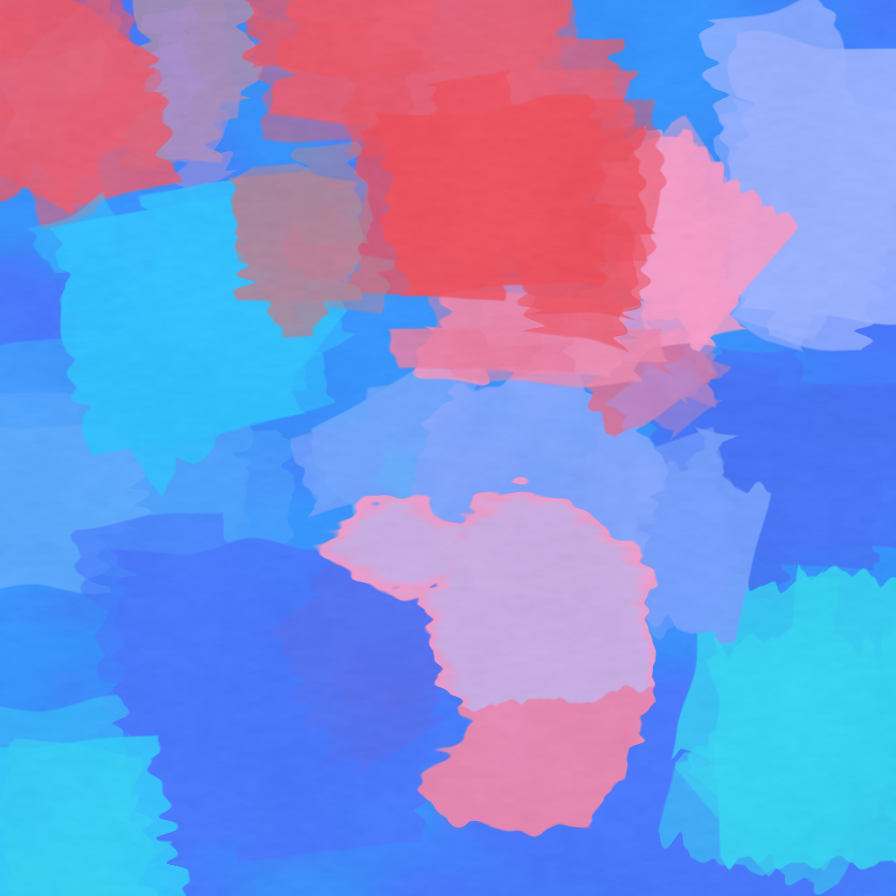
Reproduce this background procedurally as a Shadertoy shader.

```glsl
// Abstract painting of layered gouache patches in blue, cyan, red and pink.
// Each patch is a loop of hashed, ragged brush strokes laid over the last;
// noise-edged ellipses form the pale rounded shape below the centre.

const vec3 BLUE       = vec3(0.29, 0.47, 0.98);
const vec3 AZURE      = vec3(0.22, 0.58, 0.98);
const vec3 SKY        = vec3(0.40, 0.68, 0.98);
const vec3 CYAN       = vec3(0.20, 0.75, 0.99);
const vec3 AQUA       = vec3(0.22, 0.82, 0.94);
const vec3 PERIWINKLE = vec3(0.60, 0.69, 0.99);
const vec3 CORNFLOWER = vec3(0.46, 0.62, 0.98);
const vec3 RED        = vec3(0.92, 0.32, 0.37);
const vec3 ROSE       = vec3(0.87, 0.43, 0.55);
const vec3 PINK       = vec3(0.95, 0.61, 0.78);
const vec3 LAVENDER   = vec3(0.80, 0.68, 0.88);
const vec3 VIOLET     = vec3(0.68, 0.56, 0.86);
const vec3 INDIGO     = vec3(0.38, 0.43, 0.90);
const vec3 TAUPE      = vec3(0.62, 0.55, 0.63);

float hash(vec2 p) {
    vec3 q = fract(p.xyx * vec3(0.1031, 0.1030, 0.0973));
    q += dot(q, q.yzx + 33.33);
    return fract((q.x + q.y) * q.z);
}

float noise(vec2 p) {
    vec2 i = floor(p), f = fract(p);
    f = f * f * (3.0 - 2.0 * f);
    return mix(mix(hash(i), hash(i + vec2(1, 0)), f.x),
               mix(hash(i + vec2(0, 1)), hash(i + vec2(1, 1)), f.x), f.y);
}

float fbm(vec2 p) {
    return 0.55 * noise(p) + 0.3 * noise(p * 2.1 + 7.0) + 0.15 * noise(p * 4.3 + 19.0);
}

vec2 rotate(vec2 p, float a) {
    return vec2(cos(a) * p.x + sin(a) * p.y, cos(a) * p.y - sin(a) * p.x);
}

float cover(float d) {
    float soft = max(0.0018, 0.8 / iResolution.y);
    return 1.0 - smoothstep(-soft, soft, d);
}

// Signed distance to a wobbly rectangle whose two ends fray into bristles.
float brush(vec2 p, vec2 halfSize, float angle, float seed) {
    vec2 q = rotate(p, angle);
    q += 0.022 * (vec2(noise(q * 13.0 + seed), noise(q * 13.0 + seed + 40.0)) - 0.5);
    float bristle = noise(vec2(q.x * 7.0, q.y * 85.0) + seed);
    vec2 d = abs(q) - halfSize;
    d.x += 0.03 * bristle * bristle;
    return max(d.x, d.y);
}

// Overlapping strokes; turn 0 keeps them level, turn 1 fans them out.
vec3 patchwork(vec3 under, vec2 p, vec2 centre, vec2 size, float turn,
               vec3 first, vec3 second, float seed) {
    vec2 local = p - centre;
    if (length(local) > 1.7 * length(size) + 0.04) return under;
    vec3 col = under;
    for (int i = 0; i < 9; i++) {
        vec2 key = vec2(float(i) * 3.7 + 1.0, seed * 11.3);
        vec2 spread = vec2(hash(key), hash(key + 5.1)) - 0.5;
        vec2 offset = i == 0 ? vec2(0) : 1.2 * size * spread;
        vec2 halfSize = size * (i == 0 ? vec2(0.7) :
            0.25 + 0.35 * vec2(hash(key + 9.2), hash(key + 14.6)));
        float angle = mix(0.24, 6.28, turn) * (hash(key + 21.4) - 0.5);
        float d = brush(local - offset, halfSize, angle, seed * 17.0 + float(i) * 5.0);
        float tint = 0.7 * hash(key + 27.8) + 0.3 * fbm(p * 7.0 + seed);
        float opacity = i == 0 ? 0.92 : mix(0.5, 0.95, hash(key + 31.5));
        col = mix(col, mix(first, second, tint), opacity * cover(d));
    }
    return col;
}

// Signed distance, roughly, to a tilted ellipse with a torn edge.
float blob(vec2 p, vec2 centre, vec2 radius, float angle) {
    vec2 q = rotate(p - centre, angle) / radius;
    float torn = 0.035 * (fbm(p * 16.0) - 0.5) + 0.016 * (noise(p * vec2(45, 110)) - 0.5);
    return (length(q) - 1.0) * min(radius.x, radius.y) + torn;
}

void mainImage(out vec4 fragColor, in vec2 fragCoord) {
    vec2 p = fragCoord / iResolution.xy;

    // Blue ground
    vec3 col = mix(BLUE, AZURE, smoothstep(0.35, 0.65, fbm(p * vec2(3, 5))));
    col = patchwork(col, p, vec2(0.10, 0.48), vec2(0.25, 0.13), 0.0, AZURE, SKY, 1.0);
    col = patchwork(col, p, vec2(0.28, 0.25), vec2(0.23, 0.20), 0.0, BLUE, BLUE, 2.0);
    col = patchwork(col, p, vec2(0.40, 0.25), vec2(0.10, 0.13), 1.0, INDIGO, BLUE, 3.0);
    col = patchwork(col, p, vec2(0.90, 0.48), vec2(0.18, 0.13), 0.0, BLUE, BLUE * 0.95, 4.0);

    // Pale and cyan corners
    col = patchwork(col, p, vec2(0.92, 0.80), vec2(0.16, 0.22), 0.1, PERIWINKLE, PERIWINKLE, 5.0);
    col = patchwork(col, p, vec2(0.05, 0.07), vec2(0.20, 0.14), 0.0, AQUA, CYAN, 6.0);
    col = patchwork(col, p, vec2(0.94, 0.16), vec2(0.19, 0.20), 0.6, AQUA, AQUA, 7.0);

    // Middle band
    col = patchwork(col, p, vec2(0.44, 0.50), vec2(0.13, 0.09), 0.4, SKY, CORNFLOWER, 8.0);
    col = patchwork(col, p, vec2(0.74, 0.39), vec2(0.13, 0.14), 1.0, CORNFLOWER, CORNFLOWER, 9.0);
    col = mix(col, mix(CORNFLOWER, PERIWINKLE, fbm(p * 8.0)),
              0.9 * cover(blob(p, vec2(0.60, 0.46), vec2(0.13, 0.12), 0.0)));

    // Warm upper half
    col = patchwork(col, p, vec2(0.20, 0.92), vec2(0.08, 0.13), 0.1, VIOLET, TAUPE, 10.0);
    col = patchwork(col, p, vec2(0.72, 0.58), vec2(0.10, 0.05), 0.2, VIOLET, ROSE, 11.0);
    col = patchwork(col, p, vec2(0.77, 0.73), vec2(0.13, 0.13), 1.0, PINK, PINK, 12.0);
    col = patchwork(col, p, vec2(0.59, 0.63), vec2(0.15, 0.06), 0.0, PINK, ROSE, 13.0);
    col = patchwork(col, p, vec2(0.04, 0.90), vec2(0.15, 0.14), 0.3, RED, ROSE, 14.0);
    col = patchwork(col, p, vec2(0.47, 0.94), vec2(0.23, 0.12), 0.0, ROSE, RED, 15.0);
    col = patchwork(col, p, vec2(0.55, 0.78), vec2(0.18, 0.15), 0.0, RED, RED, 16.0);

    // Cyan fan and the muted overlap beside it
    col = patchwork(col, p, vec2(0.20, 0.64), vec2(0.18, 0.18), 1.0, CYAN, CYAN, 17.0);
    col = patchwork(col, p, vec2(0.33, 0.73), vec2(0.10, 0.10), 0.0, TAUPE, ROSE, 18.0);

    // Pale rounded shape: pink rim, lavender body, rosy base
    float body = min(blob(p, vec2(0.61, 0.29), vec2(0.125, 0.17), 0.35),
                     blob(p, vec2(0.46, 0.39), vec2(0.10, 0.045), -0.15));
    body = min(body, blob(p, vec2(0.60, 0.15), vec2(0.12, 0.08), 0.3));
    float seam = p.y - 0.22 + 0.05 * (fbm(vec2(p.x * 26.0, p.y * 8.0)) - 0.5);
    vec3 skin = mix(PINK, LAVENDER, smoothstep(0.0, 0.018, -body));
    skin = mix(skin, mix(ROSE, PINK, 0.35 + 0.4 * fbm(p * 9.0)), cover(seam));
    col = mix(col, skin, 0.96 * cover(body));

    // Dry paint grain
    col += 0.025 * (fbm(p * vec2(60, 140)) - 0.5) + 0.03 * (fbm(p * 9.0 + 50.0) - 0.5);
    fragColor = vec4(clamp(col, 0.0, 1.0), 1.0);
}
```
